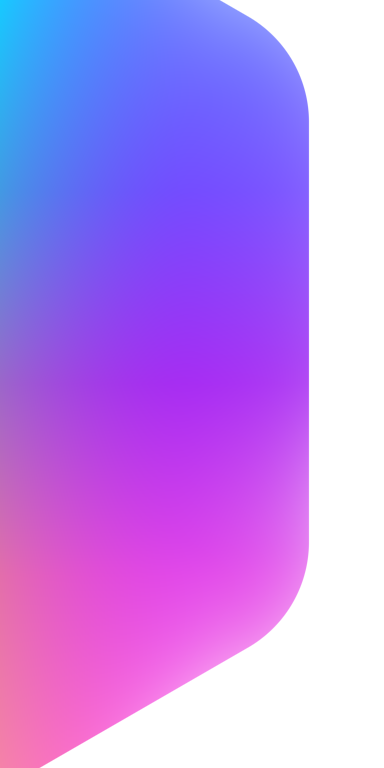
Write a WebGL 1 fragment shader that draws this background.

```glsl
precision highp float;

uniform vec2 u_resolution;

// Signed distance to the right side of a rounded, pointy-topped hexagon
float hexagonDistance(vec2 p) {
  vec2 q = vec2(p.x - 0.2435, abs(p.y - 0.5677) - 0.2734);
  float sides = max(q.x, dot(q, vec2(0.5, 0.866)));
  bool atCorner = q.y > 0.0 && dot(q, vec2(0.866, -0.5)) > 0.0;
  return (atCorner ? length(q) : sides) - 0.1588;
}

// Five evenly spaced colour stops, from s = 0 to s = 1
vec3 ramp(float s, vec3 a, vec3 b, vec3 c, vec3 d, vec3 e) {
  s *= 4.0;
  vec3 color = mix(a, b, clamp(s, 0.0, 1.0));
  color = mix(color, c, clamp(s - 1.0, 0.0, 1.0));
  color = mix(color, d, clamp(s - 2.0, 0.0, 1.0));
  return mix(color, e, clamp(s - 3.0, 0.0, 1.0));
}

void main() {
  vec2 p = gl_FragCoord.xy / u_resolution.y;
  float edge = hexagonDistance(p);
  float depth = 1.0 - p.y;

  // Cyan to coral along the left, blue to magenta through the body
  vec3 left = ramp(depth,
    vec3(0.09, 0.79, 1.00), vec3(0.26, 0.60, 0.89), vec3(0.61, 0.40, 0.79),
    vec3(0.89, 0.43, 0.67), vec3(0.96, 0.51, 0.66));
  vec3 body = ramp(depth,
    vec3(0.38, 0.46, 1.00), vec3(0.45, 0.29, 1.00), vec3(0.65, 0.165, 0.95),
    vec3(0.88, 0.25, 0.91), vec3(1.00, 0.36, 0.88));
  float across = clamp(p.x / 0.26, 0.0, 1.0);
  vec3 color = mix(left, body, 1.0 - pow(1.0 - across, 1.8));

  // Pale glow inside the rim, strongest at the rounded corners
  float strength = 0.13 + 0.22 * smoothstep(0.45, 0.70, depth)
                 + 0.12 * smoothstep(0.75, 1.0, p.y);
  float glow = strength * exp(min(edge, 0.0) / 0.07) * smoothstep(0.05, 0.30, p.x);
  color = mix(color, vec3(1.0), glow);

  // White surroundings with a smooth outline
  float pixel = 0.75 / u_resolution.y;
  color = mix(color, vec3(1.0), smoothstep(-pixel, pixel, edge));
  gl_FragColor = vec4(color, 1.0);
}
```
